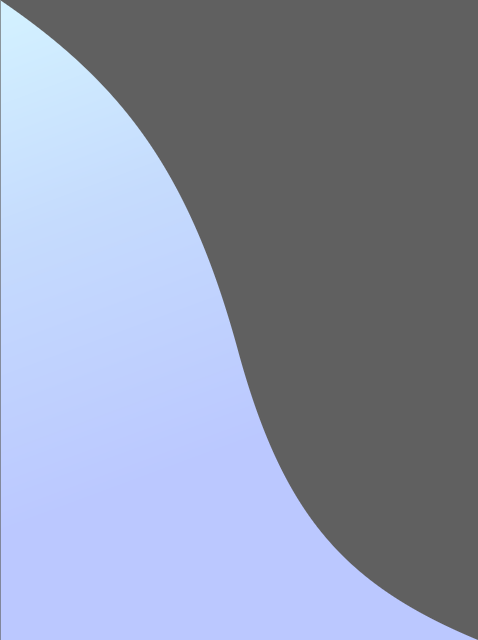
This background is drawn by a Shadertoy shader. Its source:

```glsl
// Draws a pale blue S-curved panel with a tilted gradient on flat grey.

// Curve control points, as fractions of the canvas: two joined cubics
const vec2 CURVE_TOP    = vec2(0.0, 1.0);
const vec2 UPPER_PULL_A = vec2(0.2613, 0.8672);
const vec2 UPPER_PULL_B = vec2(0.399, 0.7266);
const vec2 CURVE_MIDDLE = vec2(0.5, 0.4466);
const vec2 LOWER_PULL_A = vec2(0.5941, 0.1927);
const vec2 LOWER_PULL_B = vec2(0.723, 0.0859);
const vec2 CURVE_END    = vec2(1.0, 0.0);
const float LEFT_INSET  = 0.0013;

// Gradient: depth below the top, tilted across the width
const float TILT      = 0.2765;
const float ICE_STOP  = 0.026;
const float SKY_STOP  = 0.378;
const float LILAC_STOP = 0.84;

const vec3 GREY  = vec3(0.376);
const vec3 ICE   = vec3(0.827, 0.945, 1.0);
const vec3 SKY   = vec3(0.773, 0.860, 0.993);
const vec3 LILAC = vec3(0.733, 0.784, 1.0);

const int SOLVE_STEPS = 20;

vec2 cubic(vec2 a, vec2 b, vec2 c, vec2 d, float t) {
    float s = 1.0 - t;
    return s * s * s * a + 3.0 * s * t * (s * b + t * c) + t * t * t * d;
}

vec2 cubicTangent(vec2 a, vec2 b, vec2 c, vec2 d, float t) {
    float s = 1.0 - t;
    return 3.0 * (s * s * (b - a) + 2.0 * s * t * (c - b) + t * t * (d - c));
}

// Signed distance to the curve in pixels, positive on its left.
// Each cubic falls steadily in y, so bisection finds its parameter.
float curveDistance(vec2 uv) {
    bool upper = uv.y > CURVE_MIDDLE.y;
    vec2 a = upper ? CURVE_TOP : CURVE_MIDDLE;
    vec2 b = upper ? UPPER_PULL_A : LOWER_PULL_A;
    vec2 c = upper ? UPPER_PULL_B : LOWER_PULL_B;
    vec2 d = upper ? CURVE_MIDDLE : CURVE_END;

    float low = 0.0, high = 1.0;
    for (int i = 0; i < SOLVE_STEPS; i++) {
        float t = 0.5 * (low + high);
        if (cubic(a, b, c, d, t).y > uv.y) low = t;
        else high = t;
    }
    float t = 0.5 * (low + high);
    float gap = (cubic(a, b, c, d, t).x - uv.x) * iResolution.x;
    vec2 tangent = cubicTangent(a, b, c, d, t) * iResolution.xy;
    return gap * abs(tangent.y) / length(tangent);
}

vec3 panelColor(vec2 uv) {
    float depth = 1.0 - uv.y + TILT * uv.x;
    vec3 color = mix(ICE, SKY, clamp((depth - ICE_STOP) / (SKY_STOP - ICE_STOP), 0.0, 1.0));
    return mix(color, LILAC, clamp((depth - SKY_STOP) / (LILAC_STOP - SKY_STOP), 0.0, 1.0));
}

void mainImage(out vec4 fragColor, in vec2 fragCoord) {
    vec2 uv = fragCoord / iResolution.xy;

    // Panel coverage, with a hairline of grey down the left side
    float leftDistance = (uv.x - LEFT_INSET) * iResolution.x;
    float inside = min(curveDistance(uv), leftDistance);
    float coverage = clamp(inside + 0.5, 0.0, 1.0);

    fragColor = vec4(mix(GREY, panelColor(uv), coverage), 1.0);
}
```
